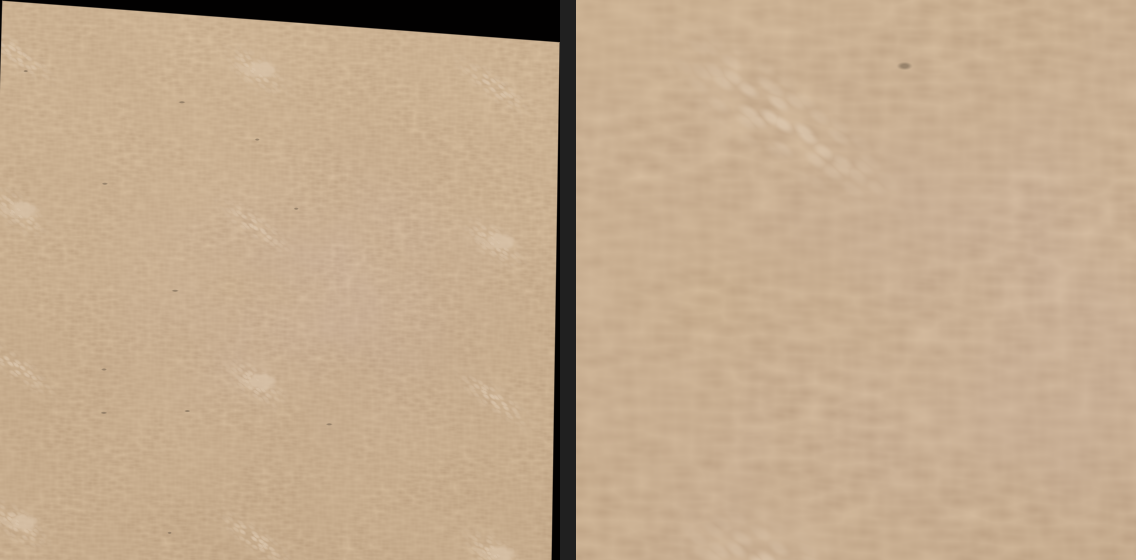
Left, the full canvas; right, a detail of the centre.
A Shadertoy shader for this texture:

```glsl
#define LIGHT vec3(0.825, 0.725, 0.600)
#define DARK vec3(0.755, 0.648, 0.525)
#define PALE vec3(0.865, 0.785, 0.690)
#define BACKDROP vec3(0.008, 0.002, 0.002)
#define PITCH vec2(0.426, 0.279)
#define TILT 0.066
#define THREADS 150.0
#define GRAIN 0.62
#define EDGE_BLUR 0.0015

vec2 hash2(vec2 p) {
    vec3 h = fract(p.xyx * vec3(0.1031, 0.1030, 0.0973));
    h += dot(h, h.yzx + 33.33);
    return fract((h.xx + h.yz) * h.zy);
}

// Cellular noise: distance to the nearest scattered point, about 0.47 on average
float cells(vec2 p) {
    vec2 id = floor(p), f = fract(p);
    float nearest = 4.0;
    for (int y = -1; y <= 1; y++)
    for (int x = -1; x <= 1; x++) {
        vec2 o = vec2(x, y);
        vec2 d = o + hash2(id + o + 57.0) - f;
        nearest = min(nearest, dot(d, d));
    }
    return sqrt(nearest);
}

// Broad, soft mottling from layered sines, in -1..1
float mottle(vec2 p) {
    float sum = 0.0, gain = 0.5;
    for (int i = 0; i < 4; i++) {
        sum += gain * sin(p.x + 1.7 * sin(p.y * 0.8)) * cos(p.y + sin(p.x * 0.7));
        p = mat2(1.4, 1.1, -1.1, 1.4) * p + 2.3;
        gain *= 0.6;
    }
    return sum;
}

// Crossing threads: short flat streaks, fainter upright ones and round grain
float weave(vec2 p) {
    float weft = cells(p * THREADS * vec2(0.27, 1.0)) - 0.47;
    float warp = cells(p * THREADS * vec2(0.9, 0.2) + 19.0) - 0.47;
    float slub = cells(p * THREADS * vec2(0.45, 0.55) + 41.0) - 0.47;
    float coarse = smoothstep(-0.5, 0.5, mottle(p * 21.0));
    return mix(0.7, 1.1, coarse) * weft + 0.4 * warp + mix(0.3, 0.9, coarse) * slub;
}

// Staggered lattice of solid blossoms and broken sprigs
float motifs(vec2 uv) {
    vec2 q = (uv + vec2(-0.03, TILT * uv.x - 0.904)) / PITCH;
    vec2 id = floor(q + 0.5);
    vec2 d = (q - id) * PITCH;
    float solid = mod(id.x + id.y, 2.0);
    vec2 s = vec2(dot(d, vec2(0.84, -0.54)), dot(d, vec2(0.54, 0.84)));
    vec2 reach = mix(vec2(0.055, 0.016), vec2(0.045, 0.022), solid);
    float halo = exp(-dot(s / reach, s / reach));
    float stitch = smoothstep(0.6, 0.15, cells(s * vec2(65.0, 125.0) + id * 17.0));
    float ragged = 0.3 * (cells(d * 80.0 + id * 9.0) - 0.47);
    float petal = length((d - vec2(0.012, 0.003)) / vec2(0.026, 0.016)) + ragged;
    float leaf = length((s + vec2(0.014, 0.010)) / vec2(0.022, 0.006)) + ragged;
    float bloom = max(smoothstep(1.15, 0.6, petal), 0.7 * smoothstep(1.2, 0.6, leaf));
    return max(0.8 * halo * stitch, solid * 0.62 * bloom);
}

// Rare dark flecks, kept in a few cells only
float flecks(vec2 uv) {
    vec2 p = uv * 14.0, id = floor(p);
    vec2 h = hash2(id + 7.0);
    vec2 d = fract(p) - 0.2 - 0.6 * hash2(id + 83.0);
    float r = length(d / vec2(mix(0.045, 0.1, h.y), 0.035));
    return step(0.93, h.x) * smoothstep(1.1, 0.3, r);
}

// Slightly skewed sheet: 1 on the cloth, 0 on the backdrop
float sheet(vec2 uv) {
    float top = 0.999 - 0.0745 * uv.x - uv.y;
    float right = 0.985 + 0.0155 * uv.y - uv.x;
    float left = uv.x - 0.027 * (uv.y - 0.85);
    return smoothstep(-EDGE_BLUR, EDGE_BLUR, min(top, min(left, right)));
}

void mainImage(out vec4 fragColor, in vec2 fragCoord) {
    vec2 uv = fragCoord / iResolution.xy;
    vec2 cloth = uv + vec2(0.0, 0.03 * uv.x);

    // Tone of the cloth: light from above, mottling and threads
    float tone = 0.5 + 0.36 * (uv.y - 0.5) + 0.13 * mottle(cloth * 9.0);
    tone += GRAIN * weave(cloth);
    vec3 color = mix(DARK, LIGHT, tone);

    // Faint rosy cast near the middle
    vec2 c = (uv - vec2(0.57, 0.47)) / vec2(0.28, 0.2);
    color += vec3(0.0, 0.002, 0.022) * exp(-dot(c, c)) * (0.8 + 0.6 * mottle(uv * 14.0));

    color = mix(color, PALE, motifs(uv));
    color = mix(color, DARK * 0.7, 0.75 * flecks(uv));
    fragColor = vec4(mix(BACKDROP, color, sheet(uv)), 1.0);
}
```
